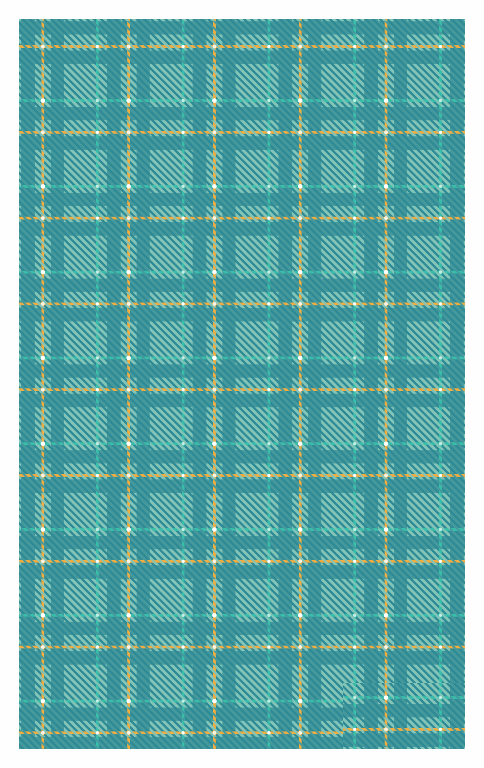
Give the GLSL for this pattern, as a Shadertoy shader.

```glsl
// Teal twill plaid inside a white margin: diagonal ribs, pale blocks where
// two bands cross, dashed orange and mint threads, and small knots where the
// threads meet. One square cell is repeated, with a slipped patch in a corner.

const float MARGIN = 0.0248;              // in canvas heights
const float REPEAT = 0.1117;              // cell size in canvas heights
const vec2 FIRST_CROSSING = vec2(0.0558, 0.0606);
const float RIBS = 12.0;                  // twill ribs per cell
const vec2 MINT_POS = vec2(0.635, 0.630); // mint threads; orange ones are at 0

const vec3 WHITE  = vec3(0.995);
const vec3 DEEP   = vec3(0.180, 0.540, 0.585);
const vec3 RIB    = vec3(0.270, 0.600, 0.615);
const vec3 PALE   = vec3(0.510, 0.770, 0.720);
const vec3 ORANGE = vec3(0.940, 0.680, 0.260);
const vec3 MINT   = vec3(0.220, 0.745, 0.665);

// Coverage of the inside of a signed distance, softened over one pixel.
float fill(float dist, float px) {
    return 1.0 - smoothstep(-0.5 * px, 0.5 * px, dist);
}

// Signed offset from the nearest repeat of a centre.
vec2 offsetFrom(vec2 cell, vec2 centre) {
    return fract(cell - centre + 0.5) - 0.5;
}

// Repeating bands along both axes at once.
vec2 bands(vec2 cell, vec2 centre, float halfWidth, float px) {
    vec2 d = abs(offsetFrom(cell, centre)) - halfWidth;
    return vec2(fill(d.x, px), fill(d.y, px));
}

// Diagonal stripes; phase is the stripe centre, duty the covered share.
float twill(vec2 cell, float phase, float duty, float px) {
    float s = RIBS * (cell.x - cell.y) - phase;
    return fill(abs(fract(s + 0.5) - 0.5) - 0.5 * duty, px * RIBS * 1.414);
}

// Vertical and horizontal threads, cut into dashes by the twill.
vec3 addThreads(vec3 color, vec3 thread, vec2 cell, vec2 centre, float dash, float px) {
    vec2 line = bands(cell, centre, 0.016, px);
    return mix(color, thread, max(line.x, line.y) * dash);
}

// Round knot where two threads cross.
float knot(vec2 cell, vec2 centre, float radius, float px) {
    return fill(length(offsetFrom(cell, centre)) - radius, px);
}

vec3 plaid(vec2 cell, float px) {
    // Ribbed ground
    float rib = twill(cell, 0.5, 0.55, px);
    vec3 color = mix(DEEP, RIB, rib);

    // Pale blocks where a wide or narrow band meets another
    vec2 narrow = bands(cell, vec2(0.0, -0.047), 0.093, px);
    vec2 wide = bands(cell, vec2(0.496, 0.455), 0.250, px);
    vec2 band = max(narrow, wide);
    color = mix(color, PALE, band.x * band.y * rib);

    // Dashed threads
    float dash = twill(cell, 0.0, 0.62, px);
    color = addThreads(color, MINT, cell, MINT_POS, dash, px);
    color = addThreads(color, ORANGE, cell, vec2(0.0), dash, px);

    // Knots, brightest on the upright orange thread
    float bright = max(knot(cell, vec2(0.0, MINT_POS.y), 0.026, px),
                       0.85 * knot(cell, vec2(0.0), 0.022, px));
    float faint = max(knot(cell, vec2(MINT_POS.x, 0.0), 0.019, px),
                      0.7 * knot(cell, MINT_POS, 0.019, px));
    return mix(color, WHITE, max(bright, faint));
}

void mainImage(out vec4 fragColor, in vec2 fragCoord) {
    // Canvas heights, measured down from the top left
    vec2 size = iResolution.xy / iResolution.y;
    vec2 p = fragCoord / iResolution.y;
    p.y = 1.0 - p.y;
    float px = 1.0 / iResolution.y;

    // Cell coordinates, with the weave slipped upward in the last corner
    vec2 cell = (p - FIRST_CROSSING) / REPEAT;
    vec2 inPatch = step(vec2(3.5, 7.42), cell);
    cell.y += 0.04 * inPatch.x * inPatch.y;

    // Cloth on the white margin
    vec2 edge = abs(p - 0.5 * size) - (0.5 * size - MARGIN);
    float cloth = fill(max(edge.x, edge.y), px);
    fragColor = vec4(mix(WHITE, plaid(cell, px / REPEAT), cloth), 1.0);
}
```
